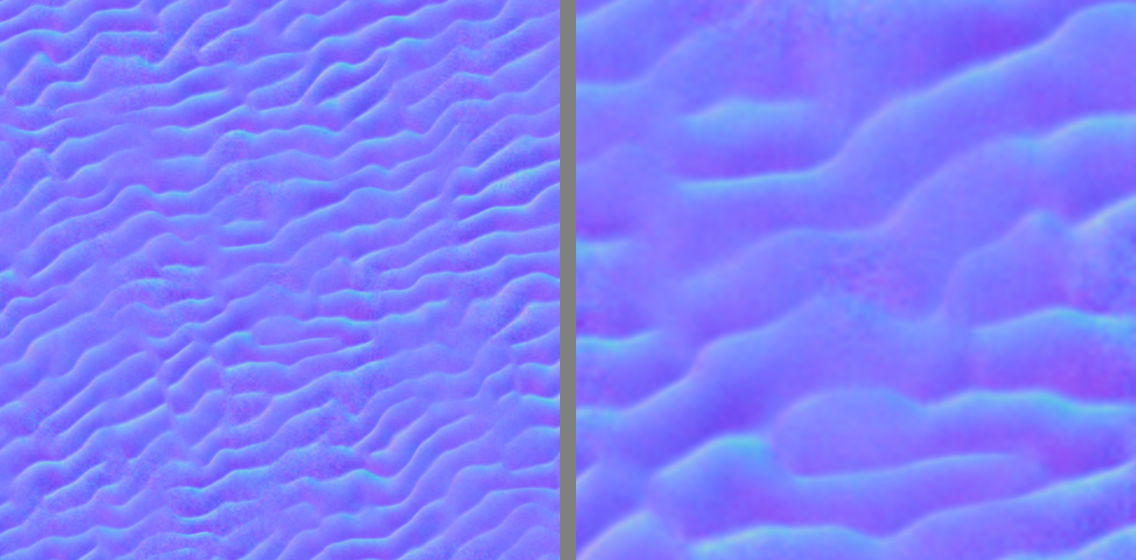
Left, the full canvas; right, a detail of the centre.
Give the GLSL for this texture map, as a WebGL 1 fragment shader.

```glsl
precision highp float;
// Tangent-space normal map of wind-blown sand ripples with fine grain.
uniform vec2 u_resolution;

const float TAU = 6.2831853;

float hash(vec2 p) {
  return fract(sin(dot(p, vec2(127.1, 311.7))) * 43758.55);
}

float noise(vec2 p) {
  vec2 i = floor(p), f = fract(p);
  f = f * f * (3.0 - 2.0 * f);
  return mix(mix(hash(i), hash(i + vec2(1, 0)), f.x),
             mix(hash(i + vec2(0, 1)), hash(i + vec2(1, 1)), f.x), f.y);
}

vec2 noise2(vec2 p) {
  return vec2(noise(p), noise(p + 57.3)) - 0.5;
}

// Wave vector of a ripple train, in cycles per cell
vec2 waveVector(float angle) {
  return 2.1 * vec2(-sin(angle), cos(angle));
}

// Sum of local wave packets, one per cell; its argument is the ripple phase
vec2 ripplePhasor(vec2 p) {
  // Wiggle the crests
  p.y += 0.034 * (noise(p * vec2(17.0, 12.0)) - 0.5)
       + 0.014 * (noise(p * vec2(33.0, 26.0) + 8.0) - 0.5);
  vec2 q = p * 10.0;
  vec2 cell = floor(q);
  vec2 sum = vec2(0.0);
  for (int j = -1; j <= 1; j++) {
    for (int i = -1; i <= 1; i++) {
      vec2 id = cell + vec2(i, j);
      vec2 center = id + 0.25 + 0.5 * vec2(hash(id), hash(id + 19.7));
      vec2 d = q - center;
      float w = max(0.0, 1.0 - dot(d, d) / 1.56);
      float angle = 0.4 + 0.8 * (hash(id + 41.3) - 0.5);
      float phase = TAU * (dot(waveVector(angle), d) + dot(waveVector(0.36), center))
                  + 4.4 * (hash(id + 73.9) - 0.5);
      sum += w * w * vec2(cos(phase), sin(phase));
    }
  }
  return sum;
}

// Phase difference between two phasors
float phaseStep(vec2 a, vec2 b) {
  return atan(a.x * b.y - a.y * b.x, dot(a, b));
}

void main() {
  vec2 p = gl_FragCoord.xy / u_resolution;

  // Ripple phase and the direction across the crest
  float e = 0.002;
  vec2 z = ripplePhasor(p);
  vec2 grad = vec2(phaseStep(z, ripplePhasor(p + vec2(e, 0.0))),
                   phaseStep(z, ripplePhasor(p + vec2(0.0, e))));
  vec2 across = grad / max(length(grad), 0.12);
  float u = fract(atan(z.y, z.x + 1e-6) / TAU);

  // Long gentle slope that steepens to the crest, then drops off quickly
  float ramp = min(u / 0.8, 1.0);
  float steep = ramp * ramp * (1.0 - smoothstep(0.76, 1.0, u));
  float crest = exp(-pow((u - 0.83) / 0.05, 2.0));
  float strength = smoothstep(0.0, 0.75, length(z)) * (0.35 + 1.4 * noise(p * 14.0 + 31.0));
  float slope = strength * (-0.19 + 0.52 * steep + 0.06 * crest);

  vec2 n = slope * vec2(-across.x, across.y);
  n.x += 0.03 - strength * (0.12 * steep - 0.06 * crest);
  n.y -= 0.015;

  // Soft dents, then sand grain that is rougher in patches
  float rough = smoothstep(0.55, 0.9, noise(p * 12.0 + 5.0));
  n += 0.1 * noise2(p * 21.0) + 0.07 * noise2(p * vec2(48.0, 60.0));
  n += (0.04 + 0.09 * rough) * noise2(p * 130.0);
  n += (0.07 + 0.1 * rough) * noise2(p * 240.0);

  float nz = sqrt(max(0.0, 1.0 - dot(n, n)));
  gl_FragColor = vec4(0.5 + 0.5 * vec3(n, nz), 1.0);
}
```
